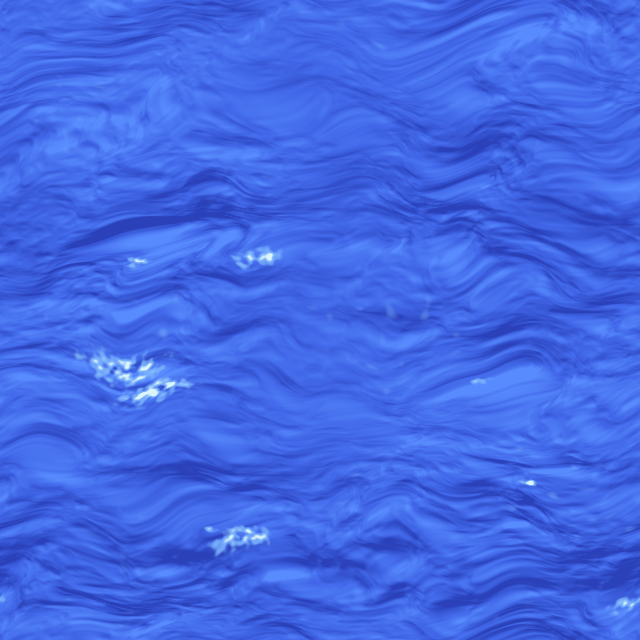
Reproduce this texture procedurally as a Shadertoy shader.

```glsl
#define OCTAVES 5
#define BASE_WAVES vec2(3.0, 7.0)
#define WAVE_GROWTH 1.95
#define CONTRAST 1.15
#define FOAM_PATCHES 9
#define FOAM_SIZE vec2(0.075, 0.026)
#define DEEP_BLUE vec3(0.165, 0.255, 0.73)
#define MID_BLUE vec3(0.255, 0.405, 0.91)
#define LIGHT_BLUE vec3(0.345, 0.545, 0.995)
#define SPRAY_BLUE vec3(0.48, 0.70, 0.99)
#define FOAM_WHITE vec3(0.86, 0.96, 0.98)

float hash(vec2 p) {
    return fract(sin(dot(p, vec2(127.1, 311.7))) * 43758.5453);
}

// Gradient at a lattice corner, wrapped to the period
float corner(vec2 cell, vec2 offset, vec2 period, float seed) {
    float angle = 6.28318 * hash(mod(cell, period) + seed * 17.3);
    return dot(vec2(cos(angle), sin(angle)), offset);
}

// Gradient noise that repeats over the unit square
float noise(vec2 p, vec2 period, float seed) {
    vec2 q = p * period;
    vec2 i = floor(q), f = q - i;
    vec2 u = f * f * f * (f * (f * 6.0 - 15.0) + 10.0);
    vec2 e = vec2(1.0, 0.0);
    float low = mix(corner(i, f, period, seed),
                    corner(i + e.xy, f - e.xy, period, seed), u.x);
    float high = mix(corner(i + e.yx, f - e.yx, period, seed),
                     corner(i + e.xx, f - e.xx, period, seed), u.x);
    return mix(low, high, u.y);
}

// Wave height with pointed crests and round troughs
float crest(vec2 p, vec2 period, float seed) {
    float n = noise(p, period, seed);
    return 0.45 * n - 0.75 * sqrt(n * n + 0.003);
}

// Sum of wave slopes: dark on the near faces, bright behind the crests
float waveTone(vec2 p) {
    float gust = 1.0 + 0.9 * noise(p, vec2(3.0, 4.0), 21.0);
    float tone = 0.9 * noise(p, vec2(2.0, 4.0), 22.0);
    for (int i = 0; i < OCTAVES; i++) {
        float k = float(i);
        vec2 period = floor(BASE_WAVES * pow(WAVE_GROWTH, k) + 0.5);
        vec2 halfStep = vec2(0.0, 0.12 / period.y);
        float above = crest(p + halfStep, period, k);
        float below = crest(p - halfStep, period, k);
        float weight = 0.8 - 0.085 * (k - 1.7) * (k - 1.7);
        tone += weight * gust * (below - above) / 0.24;
        p += vec2(0.35, 0.2) * (above + below) / period;
    }
    return tone * CONTRAST;
}

// Scattered elliptical patches, broken up by fine noise
float foamAmount(vec2 p) {
    float patchMask = 0.0;
    for (int i = 0; i < FOAM_PATCHES; i++) {
        float k = float(i);
        vec2 center = vec2(hash(vec2(k, 3.7)), hash(vec2(k, 8.1)));
        float size = mix(0.18, 1.0, pow(1.0 - k / float(FOAM_PATCHES), 2.0));
        vec2 d = (fract(p - center + 0.5) - 0.5) / (FOAM_SIZE * size);
        patchMask = max(patchMask, exp(-dot(d, d)));
    }
    float grain = noise(p, vec2(52.0, 70.0), 31.0)
                + 0.7 * noise(p, vec2(97.0, 130.0), 32.0);
    return patchMask * (0.75 + 1.2 * grain);
}

void mainImage(out vec4 fragColor, in vec2 fragCoord) {
    vec2 uv = fragCoord / iResolution.xy;

    // Tilt the wave lines up and down
    vec2 p = uv;
    p.y += 0.06 * noise(uv, vec2(4.0), 11.0);
    p.y += 0.025 * noise(uv, vec2(9.0), 12.0);
    p.x += 0.03 * noise(uv, vec2(5.0, 8.0), 13.0);

    // Water
    float tone = clamp(waveTone(p), -1.8, 1.8) / 1.8;
    vec3 color = mix(MID_BLUE, DEEP_BLUE, max(-tone, 0.0));
    color = mix(color, LIGHT_BLUE, max(tone, 0.0));

    // Faint glints on the rougher stretches
    float glint = smoothstep(0.3, 0.75, noise(p, vec2(34.0, 64.0), 41.0))
                * smoothstep(0.05, 0.4, noise(p, vec2(4.0, 7.0), 42.0));
    color = mix(color, SPRAY_BLUE, 0.6 * glint);

    // Foam
    float foam = foamAmount(p);
    color = mix(color, SPRAY_BLUE, 0.9 * smoothstep(0.22, 0.65, foam));
    color = mix(color, FOAM_WHITE, smoothstep(0.65, 1.05, foam));

    fragColor = vec4(color, 1.0);
}
```
